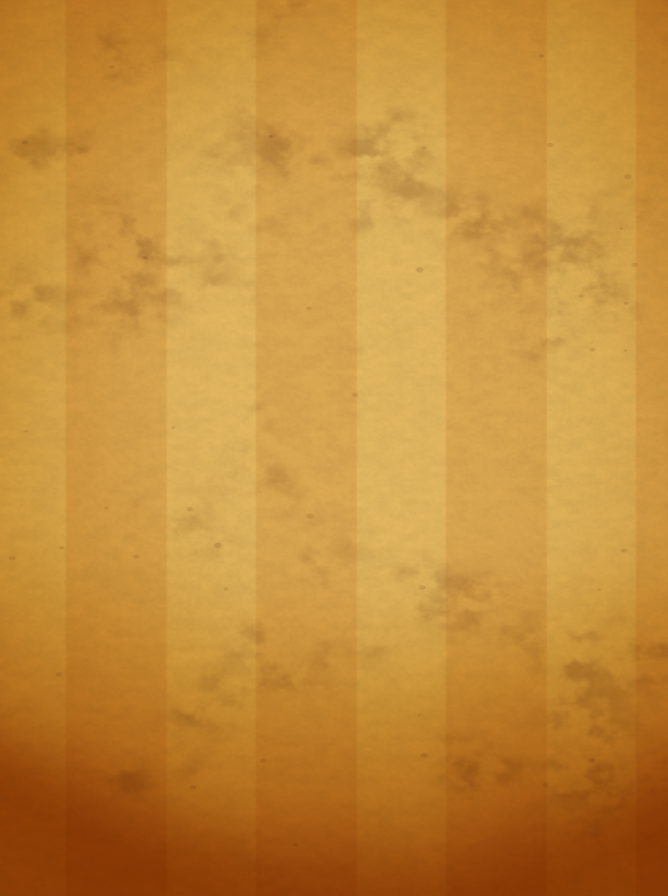
Reproduce this pattern procedurally as a Shadertoy shader.

```glsl
// Aged amber paper with broad vertical stripes, lit from the middle and scorched
// at the foot. A colour ramp follows a radial glow; repeated bands tint it, and
// layered value noise adds fibres, smudged stains and scattered specks.

const float STRIPE_PERIOD = 0.2845;  // fractions of the canvas width
const float STRIPE_START = 0.0985;
const float STRIPE_WIDTH = 0.151;
const vec3 STRIPE_TINT = vec3(0.972, 0.918, 0.855);
const vec3 STAIN_TINT = vec3(0.80, 0.73, 0.70);

float hash(vec2 p) {
    return fract(sin(dot(p, vec2(127.1, 311.7))) * 43758.5453);
}

float valueNoise(vec2 p) {
    vec2 cell = floor(p), f = fract(p);
    f = f * f * (3.0 - 2.0 * f);
    float low = mix(hash(cell), hash(cell + vec2(1, 0)), f.x);
    float high = mix(hash(cell + vec2(0, 1)), hash(cell + vec2(1, 1)), f.x);
    return mix(low, high, f.y);
}

float fbm(vec2 p) {
    float sum = 0.0, weight = 0.5;
    for (int i = 0; i < 5; i++) {
        sum += weight * valueNoise(p);
        p = mat2(1.6, 1.2, -1.2, 1.6) * p + 7.3;
        weight *= 0.5;
    }
    return sum;
}

// 1 inside each band, 0 between bands
float stripeMask(float x, float blur) {
    float middle = STRIPE_START + 0.5 * STRIPE_WIDTH;
    float offset = abs(fract((x - middle) / STRIPE_PERIOD + 0.5) - 0.5) * STRIPE_PERIOD;
    return 1.0 - smoothstep(-blur, blur, offset - 0.5 * STRIPE_WIDTH);
}

// 1 at the bright centre, falling to 0 at the scorched foot
float glow(vec2 uv) {
    vec2 d = uv - vec2(0.54, 0.55);
    float foot = 1.0 - smoothstep(0.0, 0.45, uv.y);
    return clamp(1.0 - 1.1 * d.x * d.x - 1.7 * d.y * d.y - 0.40 * foot, 0.0, 1.0);
}

vec3 amberRamp(float t) {
    vec3 c = mix(vec3(0.55, 0.24, 0.02), vec3(0.70, 0.43, 0.11), smoothstep(0.0, 0.36, t));
    c = mix(c, vec3(0.785, 0.57, 0.21), smoothstep(0.25, 0.70, t));
    return mix(c, vec3(0.865, 0.70, 0.365), smoothstep(0.55, 1.0, t));
}

// Patchy smudges, densest in a band across the upper part
float stains(vec2 p) {
    float band = exp(-pow((p.y - 0.76) / 0.10, 2.0));
    float patches = smoothstep(0.55, 0.80, fbm(p * vec2(8.0, 10.0) + 3.7) + 0.07 * band);
    float mottling = smoothstep(0.32, 0.72, fbm(p * vec2(42.0, 55.0) + 11.0));
    return patches * mottling;
}

// One small fleck in a few of the grid cells
float specks(vec2 p, float density, float blur) {
    vec2 q = p * density, cell = floor(q);
    vec2 centre = 0.25 + 0.5 * vec2(hash(cell + 2.3), hash(cell + 8.1));
    float radius = mix(0.03, 0.08, hash(cell + 5.9));
    float dist = length((fract(q) - centre) * vec2(0.8, 1.2));
    float present = step(0.88, hash(cell + 13.7));
    return present * (1.0 - smoothstep(radius - blur * density, radius + blur * density, dist));
}

void mainImage(out vec4 fragColor, in vec2 fragCoord) {
    vec2 uv = fragCoord / iResolution.xy;
    vec2 p = fragCoord / iResolution.y;
    float pixel = 1.0 / iResolution.y;

    // Glow and stripes
    float unevenness = 0.10 * (fbm(p * 5.0) - 0.48);
    vec3 color = amberRamp(clamp(glow(uv) + unevenness, 0.0, 1.0));
    float blur = max(0.0025, 1.0 / iResolution.x);
    color *= mix(vec3(1.0), STRIPE_TINT, stripeMask(uv.x, blur));

    // Paper fibres and fine grain
    float fibres = fbm(p * vec2(70.0, 130.0)) - 0.48;
    float grain = valueNoise(p * 330.0) - 0.5;
    color *= 1.0 + 0.075 * fibres + 0.025 * grain;

    // Wear
    float wear = 0.65 * stains(p) + 0.40 * specks(p, 22.0, pixel);
    color *= mix(vec3(1.0), STAIN_TINT, wear);

    fragColor = vec4(clamp(color, 0.0, 1.0), 1.0);
}
```
